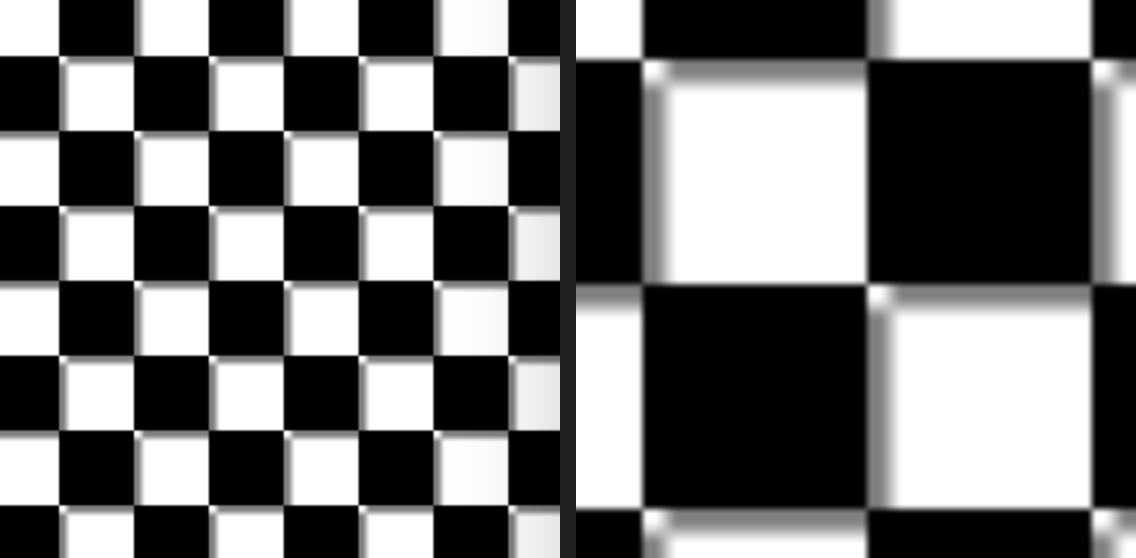
Left: the whole. Right: its middle third, enlarged.
Write a Shadertoy shader that draws this pattern.

```glsl
// Black and white checkerboard whose black squares cast soft offset shadows.

// Square wave of period 2 with edges softened over +-blur.
vec2 softWave(vec2 p, float blur) {
    vec2 edgeDistance = 0.5 - abs(fract(p) - 0.5);
    vec2 side = 1.0 - 2.0 * mod(floor(p), 2.0);
    return side * (2.0 * smoothstep(-blur, blur, edgeDistance) - 1.0);
}

// Coverage of the dark squares, from 0 to 1.
float checker(vec2 p, float blur) {
    vec2 wave = softWave(p, blur);
    return 0.5 - 0.5 * wave.x * wave.y;
}

void mainImage(out vec4 fragColor, in vec2 fragCoord) {
    // Grid in cell units, measured from the upper left
    vec2 p = vec2(fragCoord.x, iResolution.y - fragCoord.y) / iResolution.x;
    vec2 grid = p / 0.1337 + vec2(0.211, 0.25);
    float edgeBlur = max(0.024, 7.5 / iResolution.x);

    // White ground, dimmed slightly toward the right border
    float dim = clamp((p.x - 0.77) / 0.23, 0.0, 1.0);
    float ground = 1.0 - 0.1 * dim * dim;

    // Shadow falls right and down from each black square
    float shadow = checker(grid - 0.105, 0.06);
    float shade = ground * (1.0 - 0.5 * shadow);

    // Black squares on top
    shade *= 1.0 - checker(grid, edgeBlur);
    fragColor = vec4(vec3(shade), 1.0);
}
```
